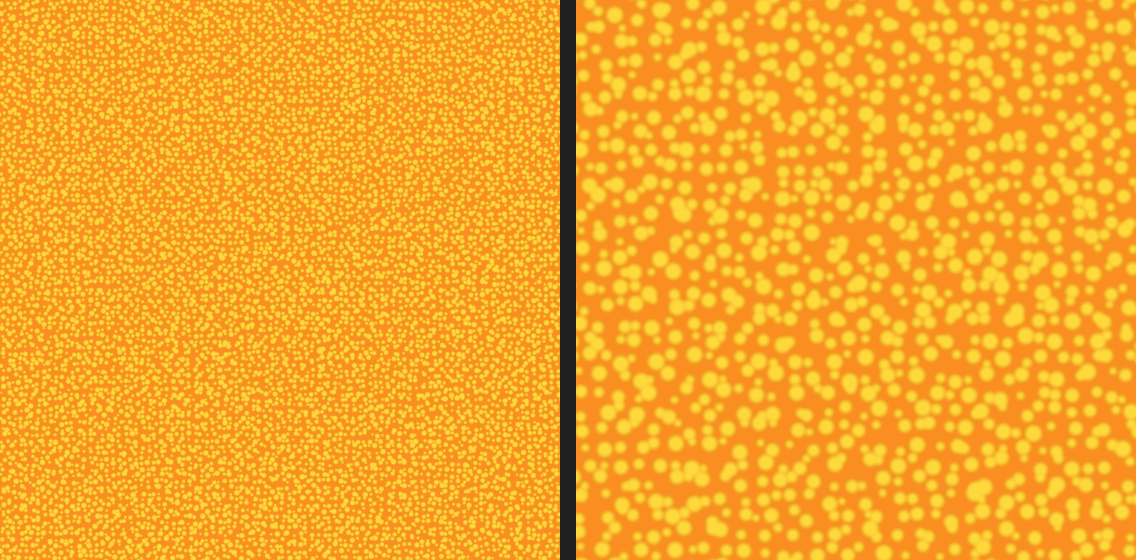
Left, the full canvas; right, a detail of the centre.
Give the GLSL for this pattern, as a Shadertoy shader.

```glsl
// Dense, even scatter of small soft yellow dots in mixed sizes on an orange ground.

#define CELLS 96.0        // dots across the canvas
#define JITTER 0.72       // wander of a dot within its cell
#define RADIUS_MIN 0.19   // smallest dot, in cells
#define RADIUS_MAX 0.47   // largest dot, in cells
#define ALTERNATION 0.5   // how strictly large and small dots take turns
#define SOFTNESS 0.0021   // half width of the dot edge, in canvas units
#define RIM_LEVEL 0.16    // coverage at which the rim colour peaks
#define ORANGE vec3(0.985, 0.555, 0.125)
#define AMBER vec3(0.948, 0.602, 0.122)
#define YELLOW vec3(0.992, 0.850, 0.235)

// Three random values in 0..1 for each cell
vec3 hash3(vec2 cell) {
    vec3 p = fract(cell.xyx * vec3(0.1031, 0.1030, 0.0973));
    p += dot(p, p.yxz + 33.33);
    return fract((p.xxy + p.yzz) * p.zyx);
}

// Share of the point covered by the soft dots around it; p and edge in cells
float dotCoverage(vec2 p, float edge) {
    vec2 home = floor(p);
    float uncovered = 1.0;
    for (int y = -1; y <= 1; y++) {
        for (int x = -1; x <= 1; x++) {
            vec2 cell = home + vec2(x, y);
            vec3 rnd = hash3(cell + 17.0);
            vec2 center = cell + 0.5 + JITTER * (rnd.xy - 0.5);

            // Checkerboard bias lets small dots fill gaps between large ones
            float turn = mod(cell.x + cell.y, 2.0);
            float radius = mix(RADIUS_MIN, RADIUS_MAX, mix(rnd.z, turn, ALTERNATION));
            uncovered *= smoothstep(-edge, edge, length(p - center) - radius);
        }
    }
    return 1.0 - uncovered;
}

void mainImage(out vec4 fragColor, in vec2 fragCoord) {
    float size = min(iResolution.x, iResolution.y);
    vec2 uv = fragCoord / size;

    // Soft edge, never narrower than a pixel
    float edge = max(SOFTNESS, 0.7 / size);
    float coverage = dotCoverage(uv * CELLS, edge * CELLS);

    // Ground to rim to dot
    vec3 color = mix(ORANGE, AMBER, clamp(coverage / RIM_LEVEL, 0.0, 1.0));
    color = mix(color, YELLOW, clamp((coverage - RIM_LEVEL) / (1.0 - RIM_LEVEL), 0.0, 1.0));
    fragColor = vec4(color, 1.0);
}
```
